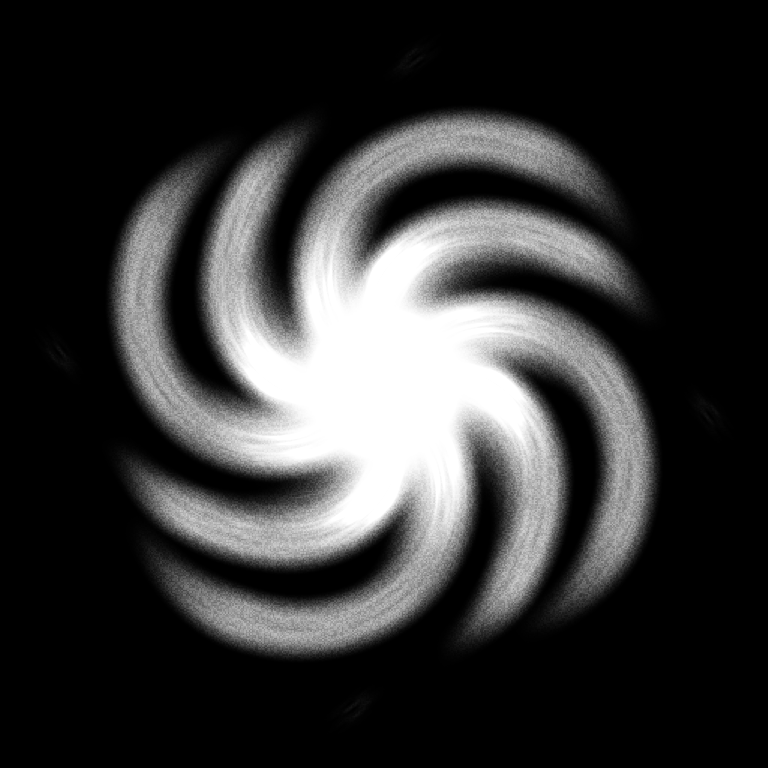
Write a three.js fragment shader that draws this background.

```glsl
// Glowing white pinwheel of eight curved, grainy arms around a bright core on black.
#define CORE_RADIUS 0.132
#define ARM_WIDTH 0.029
#define EDGE_SOFTNESS 0.017
#define INNER_HAZE 0.034
#define OUTER_GAIN 0.62
#define INNER_GAIN 0.70
#define STREAK_AMOUNT 0.30
#define GRAIN_AMOUNT 0.34
#define GRAIN_CELLS 512.0
#define WISP_GAIN 0.10

varying vec2 vUv;

float hash(vec2 p) {
  return fract(sin(dot(p, vec2(12.9898, 78.233))) * 43758.5453);
}

float noise(vec2 p) {
  vec2 cell = floor(p);
  vec2 f = fract(p);
  f = f * f * (3.0 - 2.0 * f);
  float low = mix(hash(cell), hash(cell + vec2(1.0, 0.0)), f.x);
  float high = mix(hash(cell + vec2(0.0, 1.0)), hash(cell + vec2(1.0, 1.0)), f.x);
  return mix(low, high, f.y);
}

// Light of one arm: curve is its radius at this angle, slope is d(curve)/d(angle).
float armLight(float r, float angle, float curve, float slope, float tip, float gain) {
  float steepness = slope / max(r, 0.05);
  float d = (r - curve) / sqrt(1.0 + steepness * steepness);
  float base = 1.0 - smoothstep(0.15, 0.27, r);
  float halfWidth = ARM_WIDTH * mix(0.3, 1.0, tip);

  // The concave side is hazier near the core.
  float softness = EDGE_SOFTNESS + (d < 0.0 ? INNER_HAZE * base : 0.0);
  float band = 1.0 - smoothstep(halfWidth - EDGE_SOFTNESS, halfWidth + softness, abs(d));

  // Fine fibres follow the curve.
  float fibres = 0.6 * noise(vec2(d * 150.0, angle * 5.0))
               + 0.4 * noise(vec2(d * 320.0 + 17.0, angle * 9.0));
  float streak = 1.0 + STREAK_AMOUNT * (fibres - 0.5);
  float brightness = gain + 0.42 * (1.0 - smoothstep(0.14, 0.25, r));
  return clamp(band * brightness * streak * tip, 0.0, 1.0);
}

// The long outer arm flattens into a ring near its tip.
float outerArm(float r, float angle) {
  float turn = angle - 0.646;
  float curve = 0.371 - 0.0962 * turn * turn;
  float tip = smoothstep(0.47, 1.05, angle);
  return armLight(r, angle, curve, -0.1924 * turn, tip, OUTER_GAIN);
}

// The inner arm opens steadily outward.
float innerArm(float r, float angle) {
  float bend = max(angle - 1.0, 0.0);
  float curve = 0.388 - 0.1455 * angle - 0.08 * bend * bend;
  float tip = smoothstep(0.18, 0.62, angle);
  return armLight(r, angle, curve, -0.1455 - 0.16 * bend, tip, INNER_GAIN);
}

// Faint detached wisp beyond the arms.
float wisp(vec2 p) {
  vec2 q = p - vec2(0.040, 0.424);
  vec2 along = vec2(0.79, 0.613);
  vec2 s = vec2(dot(q, along), dot(q, vec2(-along.y, along.x)));
  float fibres = noise(vec2(s.x * 40.0, s.y * 220.0));
  return WISP_GAIN * fibres * exp(-dot(s * s, vec2(1700.0, 9000.0)));
}

float screenBlend(float a, float b) {
  return 1.0 - (1.0 - a) * (1.0 - b);
}

void main() {
  vec2 p = vUv - 0.5;
  float r = length(p);

  // Core
  float light = min(1.0, 1.35 * exp(-pow(r / CORE_RADIUS, 4.0)));

  // Four quarter turns, each with a pair of arms and a wisp
  for (int i = 0; i < 4; i++) {
    float angle = atan(p.y, p.x);
    light = screenBlend(light, outerArm(r, angle));
    light = screenBlend(light, innerArm(r, angle));
    light += wisp(p);
    p = vec2(-p.y, p.x);
  }

  // Grain, strongest in the half-lit parts
  light = clamp(light, 0.0, 1.0);
  float grain = hash(floor(vUv * GRAIN_CELLS)) - 0.5;
  light += grain * GRAIN_AMOUNT * 2.0 * light * (1.0 - light);

  gl_FragColor = vec4(vec3(clamp(light, 0.0, 1.0)), 1.0);
}
```
